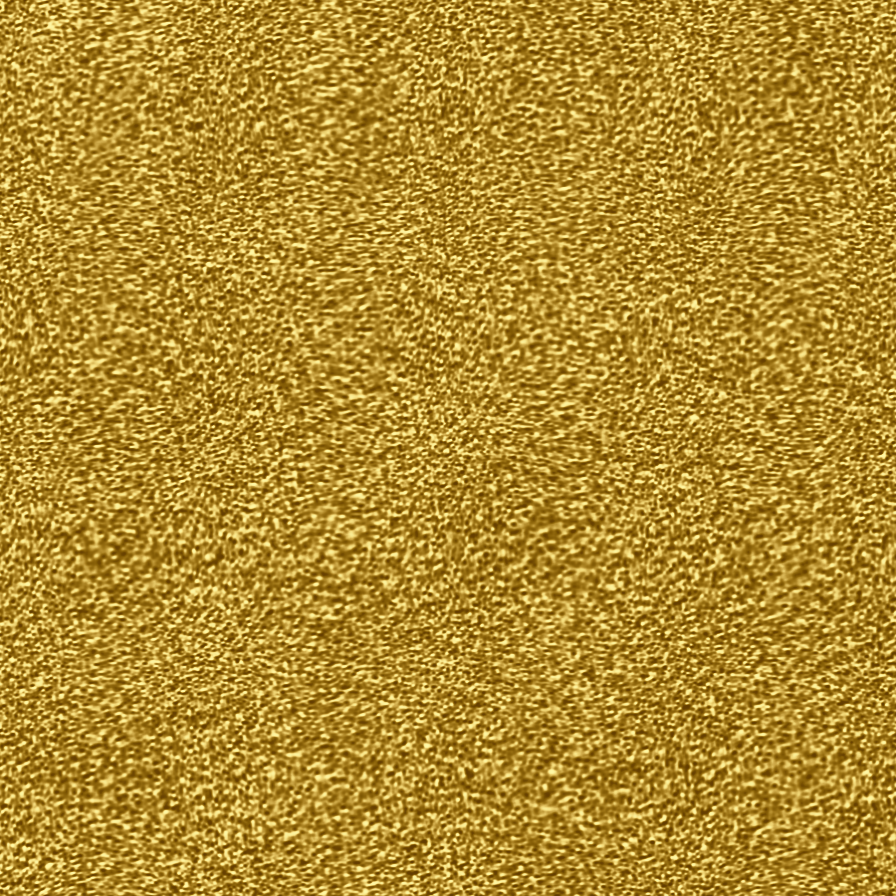
Write a WebGL 2 fragment shader that draws this texture.

```glsl
#version 300 es
precision highp float;

uniform vec2 u_resolution;
out vec4 fragColor;

const float TAU = 6.2831853;
const int SHADES = 7;
const vec3 GOLD[SHADES] = vec3[SHADES](
    vec3(0.38, 0.23, 0.00), vec3(0.505, 0.35, 0.015), vec3(0.61, 0.45, 0.08),
    vec3(0.715, 0.56, 0.18), vec3(0.83, 0.69, 0.31), vec3(0.95, 0.85, 0.47),
    vec3(1.00, 0.98, 0.66));
// Share of the area darker than each shade
const float RANK[SHADES] = float[SHADES](0.0, 0.10, 0.34, 0.59, 0.79, 0.92, 1.0);

float hash(vec2 cell) {
    return fract(sin(dot(cell, vec2(127.1, 311.7))) * 43758.545);
}

// Smooth value noise, centred on zero with roughly unit deviation
float noise(vec2 p) {
    vec2 cell = floor(p);
    vec2 f = fract(p);
    vec2 s = f * f * (3.0 - 2.0 * f);
    float low = mix(hash(cell), hash(cell + vec2(1.0, 0.0)), s.x);
    float high = mix(hash(cell + vec2(0.0, 1.0)), hash(cell + vec2(1.0)), s.x);
    return (mix(low, high, s.y) - 0.5) / 0.2145;
}

vec2 rotate(vec2 p, float angle) {
    float c = cos(angle), s = sin(angle);
    return vec2(c * p.x + s * p.y, c * p.y - s * p.x);
}

// Gentle wandering offset that bends the grain
vec2 drift(vec2 p, float frequency, float amount) {
    return amount * vec2(noise(p * frequency), noise(p * frequency + 37.0));
}

// Periodic squeeze: grains get finer along evenly spaced bands
vec2 squeeze(vec2 p, float bands, float strength) {
    return p + strength * sin(TAU * bands * p) / (TAU * bands);
}

// Bright flake with a weaker shadow beside it
float flake(vec2 p, vec2 shadowOffset, float shadow) {
    float lit = noise(p) - shadow * noise(p + shadowOffset);
    return lit / sqrt(1.0 + shadow * shadow);
}

// Two tilted layers of flattened flakes
float grain(vec2 p, vec2 density) {
    float main = flake(rotate(p, 0.34) * density, vec2(-0.3, 1.2), 0.35);
    float cross = flake(rotate(p, -0.05) * density * 1.13 + 71.0, vec2(0.4, 1.2), 0.35);
    return 0.8 * main + 0.6 * cross;
}

vec3 goldRamp(float rank) {
    vec3 color = GOLD[0];
    for (int i = 1; i < SHADES; i++) {
        float t = clamp((rank - RANK[i - 1]) / (RANK[i] - RANK[i - 1]), 0.0, 1.0);
        color = mix(color, GOLD[i], t);
    }
    return color;
}

void main() {
    vec2 p = gl_FragCoord.xy / u_resolution.y;

    // Bend and squeeze the surface
    vec2 bent = p + drift(p, 9.0, 0.002);
    vec2 surface = squeeze(bent, 4.0, 0.2);

    // Flakes, crisper where they are finer
    vec2 bands = cos(TAU * 4.0 * bent);
    float contrast = 1.0 + 0.06 * (bands.x + bands.y);
    float height = grain(surface, vec2(210.0, 285.0)) * contrast;

    // Broad mottling and a faint fall of light
    height += 0.04 * noise(p * 7.0 + 13.0) + 0.05 * noise(p * 24.0 + 5.0);
    height += 0.1 * (p.y - p.x);

    // Spread heights evenly over the shades
    float rank = 1.0 / (1.0 + exp(-1.7 * height));
    fragColor = vec4(goldRamp(rank), 1.0);
}
```
